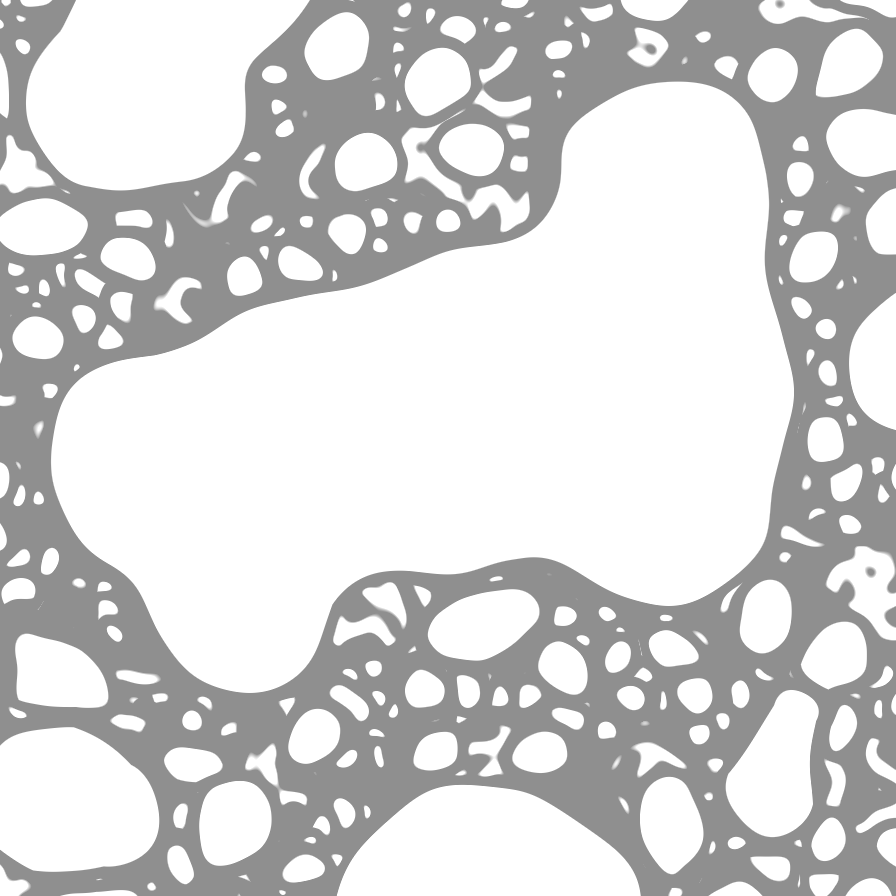
This pattern is drawn by a WebGL 2 fragment shader. Its source:

```glsl
#version 300 es
precision highp float;
// Grey porous foam: a few large smooth voids, with rounded cells packed into the walls.
// Cells come from three jittered grids, coarse to fine; every new shape is clipped to
// keep a wall around all earlier ones, and noise contours add the wriggling slits.

uniform vec2 u_resolution;
out vec4 fragColor;

vec3 hash3(vec2 cell) {
    vec3 q = fract(vec3(cell.xyx) * vec3(0.1031, 0.1030, 0.0973));
    q += dot(q, q.yxz + 33.33);
    return fract((q.xxy + q.yzz) * q.zyx);
}

float cornerSlope(vec2 cell, vec2 offset) {
    float angle = 6.2832 * hash3(cell + 71.0).x;
    return dot(vec2(cos(angle), sin(angle)), offset);
}

float gradientNoise(vec2 p) {
    vec2 i = floor(p), f = fract(p);
    vec2 u = f * f * f * (f * (f * 6.0 - 15.0) + 10.0);
    vec2 x = vec2(1, 0), y = vec2(0, 1);
    return mix(mix(cornerSlope(i, f), cornerSlope(i + x, f - x), u.x),
               mix(cornerSlope(i + y, f - y), cornerSlope(i + 1.0, f - 1.0), u.x), u.y);
}

vec2 warp(vec2 p, float frequency, float amount) {
    return p + amount * vec2(gradientNoise(p * frequency),
                             gradientNoise(p * frequency + 37.4));
}

float smoothMax(float a, float b, float k) {
    float h = max(k - abs(a - b), 0.0) / k;
    return max(a, b) + 0.25 * h * h * k;
}

float smoothMin(float a, float b, float k) {
    return -smoothMax(-a, -b, k);
}

// Capsule between two discs, each given as (centre, radius)
float taperedCapsule(vec2 p, vec3 a, vec3 b) {
    vec2 axis = b.xy - a.xy;
    float t = clamp(dot(p - a.xy, axis) / dot(axis, axis), 0.0, 1.0);
    return length(p - a.xy - t * axis) - mix(a.z, b.z, t);
}

float ellipse(vec2 p, vec2 radii) {
    float k = length(p / radii);
    return k * (k - 1.0) / max(length(p / (radii * radii)), 1e-4);
}

float largeVoids(vec2 p) {
    p = warp(p, 8.0, 0.022);
    // Central void: upright right arm, broad body, lower left lobe
    float d = taperedCapsule(p, vec3(0.74, 0.80, 0.118), vec3(0.745, 0.45, 0.122));
    d = smoothMin(d, taperedCapsule(p, vec3(0.67, 0.57, 0.19), vec3(0.19, 0.48, 0.132)), 0.06);
    d = smoothMin(d, taperedCapsule(p, vec3(0.275, 0.34, 0.108), vec3(0.30, 0.45, 0.14)), 0.05);
    // Voids cut by the canvas edges
    float corner = taperedCapsule(p, vec3(0.10, 0.868, 0.07), vec3(0.205, 0.868, 0.066));
    corner = smoothMin(corner, taperedCapsule(p, vec3(0.16, 0.92, 0.1), vec3(0.24, 1.08, 0.13)), 0.04);
    d = min(d, corner);
    d = min(d, length(p - vec2(0.543, -0.05)) - 0.175);
    d = min(d, taperedCapsule(p, vec3(0.055, 0.11, 0.08), vec3(0.13, 0.09, 0.055)));
    d = min(d, length(p - vec2(1.03, 0.60)) - 0.085);
    return min(d, taperedCapsule(p, vec3(0.86, 0.12, 0.052), vec3(0.885, 0.20, 0.026)));
}

// Adds a shape, clipped to leave a wall around everything already there
float addClipped(float field, float shape, float wall, float rounding) {
    return min(field, smoothMax(shape, wall - field, rounding));
}

float addCells(float field, vec2 p, float grid, float wall) {
    vec2 home = floor(p * grid);
    for (int y = -1; y <= 1; y++)
    for (int x = -1; x <= 1; x++) {
        vec2 cell = home + vec2(x, y);
        vec3 place = hash3(cell + grid * 7.0);
        vec3 form = hash3(cell + grid * 3.0 + 19.0);
        vec2 centre = (cell + 0.15 + 0.7 * place.xy) / grid;
        // Shrink to the room left beside the large voids
        float radius = mix(0.18, 0.38, form.x) / grid;
        radius = min(radius, 1.1 * (largeVoids(centre) - wall));
        if (radius < 0.09 / grid || place.z > 0.88) continue;
        float angle = 3.1416 * form.y, c = cos(angle), s = sin(angle);
        vec2 q = mat2(c, -s, s, c) * (p - centre);
        float blob = ellipse(q, radius * vec2(1.0 + 0.7 * form.z, 1.0));
        field = addClipped(field, blob, wall, 0.8 * radius);
    }
    return field;
}

// Thin zero contours of noise, kept only in scattered patches
float slits(vec2 p) {
    float line = abs(gradientNoise(p * 19.0 + 5.3)) / 27.0 - 0.0055;
    float patches = 0.1 * (0.16 - gradientNoise(p * 7.0 + 11.7));
    return smoothMax(line, patches, 0.004);
}

void main() {
    vec2 p = gl_FragCoord.xy / u_resolution.y;
    float field = largeVoids(p);
    vec2 bent = warp(p, 22.0, 0.008);
    field = addCells(field, bent, 9.0, 0.019);
    field = addClipped(field, slits(p), 0.012, 0.006);
    field = addCells(field, bent, 16.5, 0.015);
    field = addCells(field, bent, 30.0, 0.011);

    float hole = clamp(0.5 - field * u_resolution.y, 0.0, 1.0);
    vec3 wallGrey = vec3(0.56), voidWhite = vec3(1.0);
    fragColor = vec4(mix(wallGrey, voidWhite, hole), 1.0);
}
```
